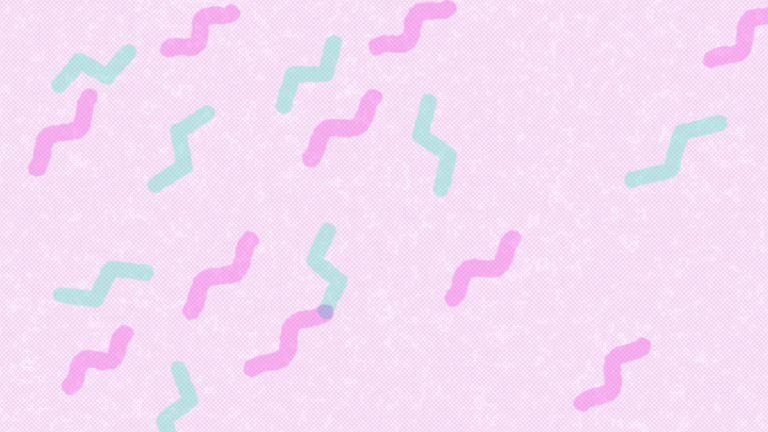
Write a Shadertoy shader that draws this pattern.

```glsl
// Scattered pink squiggles and teal zigzags printed on pale pink halftone paper.

const float PI = 3.14159265;

// Sine-free hashes
float hash1(vec2 p) {
    vec3 q = fract(p.xyx * 0.1031);
    q += dot(q, q.yzx + 33.33);
    return fract((q.x + q.y) * q.z);
}

vec2 hash2(vec2 p) {
    return vec2(hash1(p + 17.3), hash1(p * 1.7 + 61.9));
}

float valueNoise(vec2 p) {
    vec2 i = floor(p), f = fract(p);
    f = f * f * (3.0 - 2.0 * f);
    return mix(mix(hash1(i), hash1(i + vec2(1, 0)), f.x),
               mix(hash1(i + vec2(0, 1)), hash1(i + vec2(1, 1)), f.x), f.y);
}

float segmentDistance(vec2 p, vec2 a, vec2 b) {
    vec2 pa = p - a, ba = b - a;
    return length(pa - ba * clamp(dot(pa, ba) / dot(ba, ba), 0.0, 1.0));
}

// One wave along the x axis: 3 segments give a zigzag, many give a smooth squiggle
float waveDistance(vec2 p, float halfLength, float amplitude, int segments) {
    float d = 1.0;
    vec2 previous = vec2(-halfLength, amplitude);
    for (int i = 1; i <= segments; i++) {
        float u = 2.0 * float(i) / float(segments) - 1.0;
        vec2 next = vec2(halfLength * u, amplitude * sin(1.5 * PI * u));
        d = min(d, segmentDistance(p, previous, next));
        previous = next;
    }
    return d;
}

void mainImage(out vec4 fragColor, in vec2 fragCoord) {
    vec2 p = fragCoord / iResolution.y;
    float aspect = iResolution.x / iResolution.y;
    float soft = max(0.003, 0.8 / iResolution.y);

    // Ragged ink edges, broken up by the print screen
    vec2 screenWave = cos(2.0 * PI * 95.0 * p + 0.4);
    float dots = screenWave.x * screenWave.y;
    float ragged = (valueNoise(p * 110.0) - 0.5) * 0.004 + dots * 0.001;

    // Strokes on a jittered grid, thinning out to the right
    vec2 cellSize = vec2(aspect / 6.0, 0.25);
    float pinkInk = 0.0, tealInk = 0.0;
    for (int n = 0; n < 24; n++) {
        vec2 cell = vec2(n % 6, n / 6);
        float density = mix(1.0, 0.15, smoothstep(0.45, 0.9, (cell.x + 0.5) / 6.0));
        if (hash1(cell + 5.7) > density) continue;

        vec2 center = (cell + 0.5 + (hash2(cell) - 0.5) * 0.75) * cellSize;
        vec2 q = p - center;
        if (dot(q, q) > 0.04) continue;

        bool isPink = mod(cell.x + cell.y, 2.0) < 0.5;
        vec2 r = hash2(cell + 40.0);
        float angle = isPink ? mix(0.55, 1.0, r.x) : PI * r.x;
        float c = cos(angle), s = sin(angle);
        q = vec2(c * q.x + s * q.y, c * q.y - s * q.x);
        float side = hash1(cell + 90.0) < 0.5 ? -1.0 : 1.0;

        if (isPink) {
            float d = waveDistance(q, mix(0.075, 0.11, r.y), side * 0.018, 14) - 0.020;
            pinkInk = max(pinkInk, 1.0 - smoothstep(-soft, soft, d + ragged));
        } else {
            float d = waveDistance(q, mix(0.08, 0.12, r.y), side * 0.023, 3) - 0.0185;
            tealInk = max(tealInk, 1.0 - smoothstep(-soft, soft, d + ragged));
        }
    }

    // Overlapping inks multiply
    vec3 color = vec3(0.965, 0.873, 0.96);
    color *= mix(vec3(1.0), vec3(0.995, 0.77, 0.97), pinkInk);
    color *= mix(vec3(1.0), vec3(0.757, 1.01, 0.93), tealInk);

    // Crisp halftone dots of irregular weight, worn away in small clumps
    float grain = hash1(floor(p * 288.0)) - 0.5;
    float clouds = valueNoise(p * 50.0) + valueNoise(p * 110.0 + 9.0) - 1.0;
    float dot01 = smoothstep(-0.2, 0.2, dots + 0.35 * grain - 0.3 * clouds);
    float tone = mix(0.027, -0.027, dot01) + 0.016 * grain;
    tone += 0.03 * smoothstep(0.25, 0.6, clouds + 0.5 * grain);
    tone *= 1.0 - 0.3 * max(pinkInk, tealInk);
    color += tone * vec3(0.55, 1.0, 0.75);

    fragColor = vec4(clamp(color, 0.0, 1.0), 1.0);
}
```
